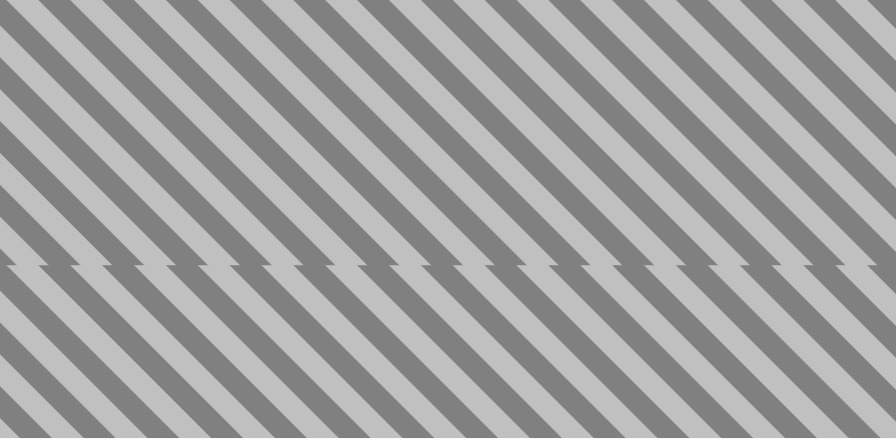
Write a Shadertoy shader that draws this pattern.

```glsl
// Two-tone grey diagonal stripes at 45 degrees, falling to the right.
// The stripe sheet restarts from the top after one sheet height, which leaves
// a sawtooth seam; a thin white margin closes the lower edge.

// Lengths are in canvas heights
const float STRIPE_PERIOD = 0.1423;  // one light and one dark band, along x
const float STRIPE_START  = 0.0145;  // first light band at the sheet top
const float SHEET_HEIGHT  = 0.5920;  // vertical repeat of the sheet
const float MARGIN_HEIGHT = 0.0222;  // white strip at the bottom

const vec3 LIGHT_GREY = vec3(0.753);
const vec3 DARK_GREY  = vec3(0.502);
const vec3 WHITE      = vec3(0.995);

// Signed distance to the nearest stripe edge, positive inside light bands
float stripeDistance(vec2 p) {
    float phase = (p.x - p.y - STRIPE_START) / STRIPE_PERIOD;
    float wave = 0.25 - abs(fract(phase + 0.25) - 0.5);
    return wave * STRIPE_PERIOD * inversesqrt(2.0);
}

// Coverage of a shape over one pixel from its signed distance
float coverage(float dist, float pixel) {
    return clamp(dist / pixel + 0.5, 0.0, 1.0);
}

// Light-band coverage on a sheet whose top lies at the given depth
float sheetLight(vec2 p, float top, float pixel) {
    return coverage(stripeDistance(vec2(p.x, p.y - top)), 1.2 * pixel);
}

void mainImage(out vec4 fragColor, in vec2 fragCoord) {
    float pixel = 1.0 / iResolution.y;
    vec2 p = fragCoord * pixel;
    float depth = 1.0 - p.y;
    vec2 q = vec2(p.x, depth);

    // Blend the two sheets that meet at the nearest seam
    float seam = max(floor(depth / SHEET_HEIGHT + 0.5), 1.0) * SHEET_HEIGHT;
    float upper = sheetLight(q, seam - SHEET_HEIGHT, pixel);
    float lower = sheetLight(q, seam, pixel);
    float light = mix(upper, lower, coverage(depth - seam, pixel));
    vec3 color = mix(DARK_GREY, LIGHT_GREY, light);

    // Bottom margin
    color = mix(color, WHITE, coverage(MARGIN_HEIGHT - p.y, pixel));

    fragColor = vec4(color, 1.0);
}
```
